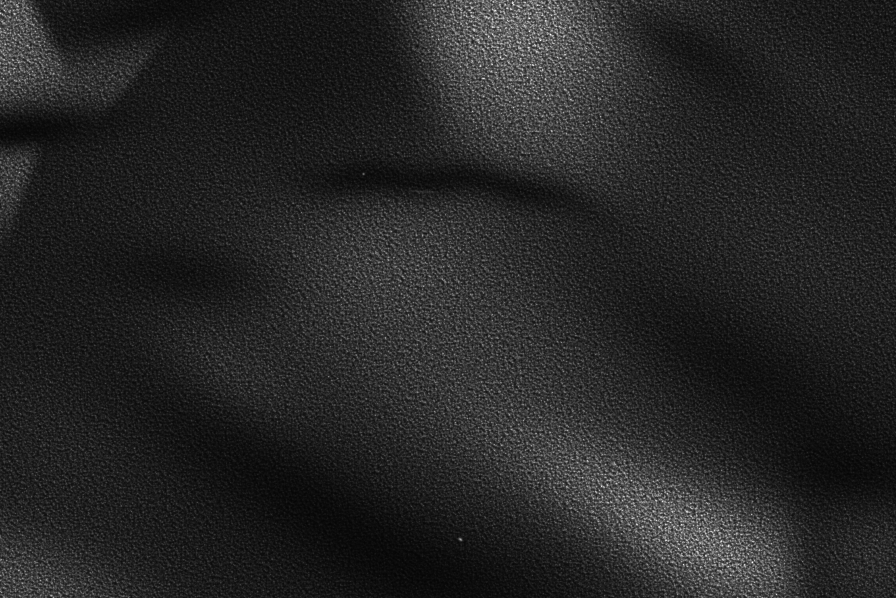
Reproduce this texture procedurally as a Shadertoy shader.

```glsl
// Dark grainy leather lying in soft folds under a low light.
// Broad rotated glows and shadows shape the folds; fine cellular
// noise gives the pebbled grain. Units: canvas height = 1.

vec2 hash2(vec2 p) {
    vec3 h = fract(p.xyx * vec3(0.1031, 0.1030, 0.0973));
    h += dot(h, h.yzx + 33.33);
    return fract((h.xx + h.yz) * h.zy);
}

// Distance to the nearest scattered cell centre
float cellular(vec2 p) {
    vec2 cell = floor(p), local = fract(p);
    float nearest = 4.0;
    for (int y = -1; y <= 1; y++)
        for (int x = -1; x <= 1; x++) {
            vec2 neighbour = vec2(x, y);
            vec2 toCentre = neighbour + hash2(cell + neighbour) - local;
            nearest = min(nearest, dot(toCentre, toCentre));
        }
    return sqrt(nearest);
}

// Slope of the cellular height towards the light
float emboss(vec2 p) {
    vec2 lightStep = vec2(0.12, 0.22);
    return cellular(p - lightStep) - cellular(p + lightStep);
}

// Gaussian ellipse whose long axis is turned by angle
float glow(vec2 p, vec2 centre, vec2 radius, float angle) {
    float c = cos(angle), s = sin(angle);
    p -= centre;
    vec2 q = vec2(c * p.x + s * p.y, c * p.y - s * p.x) / radius;
    return exp(-dot(q, q));
}

// 1 on the negative side of a soft edge, 0 on the positive side
float below(float d, float softness) {
    return 1.0 - smoothstep(-softness, softness, d);
}

// Three lit facets in the upper left corner
float cornerFacets(vec2 p) {
    float bright = below(p.x - 0.05 - 0.5 * (1.0 - p.y), 0.02)
                 * smoothstep(0.79, 0.93, p.y - 0.35 * p.x);
    float middle = below(p.x - 0.27 + 0.78 * (0.93 - p.y), 0.014)
                 * smoothstep(0.76, 0.86, p.y)
                 * below(p.y - 0.915 - 0.1 * p.x, 0.06);
    float lower = below(p.x - 0.064 + 0.35 * (0.756 - p.y), 0.018)
                * smoothstep(0.54, 0.70, p.y) * below(p.y - 0.755, 0.025);
    return 0.22 * bright + 0.085 * middle + 0.13 * lower;
}

float foldLight(vec2 p) {
    float tone = 0.083 + cornerFacets(p);

    // Upper panel with a crisp left side
    float panelSide = smoothstep(-0.06, 0.07, p.x - 0.66 - 0.36 * (1.0 - p.y));
    tone += 0.29 * panelSide * glow(p, vec2(0.87, 0.98), vec2(0.23, 0.17), 0.25);
    tone += 0.075 * glow(p, vec2(0.93, 0.77), vec2(0.15, 0.10), -0.3);

    // Central plateau and its left shoulder
    tone += 0.11 * glow(p, vec2(0.76, 0.46), vec2(0.39, 0.22), -0.5);
    tone += 0.045 * glow(p, vec2(0.66, 0.59), vec2(0.18, 0.10), 0.4);
    tone += 0.05 * glow(p, vec2(0.39, 0.37), vec2(0.13, 0.06), -0.6);

    // Lower right ridge, ending at a steep side
    float ridgeEnd = below(p.x - 1.335, 0.05);
    tone += 0.20 * ridgeEnd * glow(p, vec2(1.11, 0.13), vec2(0.29, 0.08), -0.48);
    tone += 0.09 * ridgeEnd * glow(p, vec2(1.22, 0.06), vec2(0.16, 0.15), 0.0);

    // Faint light on the outer slopes
    tone += 0.15 * glow(p, vec2(0.02, 0.02), vec2(0.25, 0.09), -0.35);
    tone += 0.03 * glow(p, vec2(0.10, 0.26), vec2(0.20, 0.14), -0.4);
    tone += 0.04 * glow(p, vec2(1.32, 0.60), vec2(0.32, 0.14), -0.5);
    tone += 0.03 * glow(p, vec2(1.35, 0.86), vec2(0.22, 0.07), -0.5);
    tone += 0.06 * glow(p, vec2(1.47, 0.07), vec2(0.10, 0.11), 0.0);

    // Wavering crease beneath the upper panel
    float creaseOffset = max(p.x - 0.74, 0.0);
    float crease = p.y - 0.70 + 0.85 * creaseOffset * creaseOffset
                 + 0.004 * sin(p.x * 38.0);
    float creaseSpan = smoothstep(0.42, 0.62, p.x) * below(p.x - 0.98, 0.12);
    tone *= 1.0 - 0.66 * creaseSpan * exp(-pow(crease / 0.033, 2.0));

    // Shadowed valleys
    tone *= 1.0 - 0.28 * glow(p, vec2(0.50, 0.86), vec2(0.19, 0.20), 0.0);
    tone *= 1.0 - 0.60 * glow(p, vec2(0.53, 0.15), vec2(0.36, 0.085), -0.55);
    tone *= 1.0 - 0.40 * glow(p, vec2(0.76, 0.03), vec2(0.22, 0.08), -0.2);
    tone *= 1.0 - 0.48 * glow(p, vec2(1.23, 0.38), vec2(0.30, 0.09), -0.55);
    tone *= 1.0 - 0.52 * glow(p, vec2(1.42, 0.21), vec2(0.16, 0.06), -0.1);
    tone *= 1.0 - 0.45 * glow(p, vec2(0.32, 0.54), vec2(0.15, 0.05), -0.1);
    tone *= 1.0 - 0.50 * glow(p, vec2(1.13, 0.93), vec2(0.16, 0.05), -0.5);
    tone *= 1.0 - 0.70 * glow(p, vec2(0.04, 0.782), vec2(0.15, 0.032), 0.12);
    tone *= 1.0 - 0.55 * glow(p, vec2(0.24, 0.97), vec2(0.18, 0.04), 0.25);
    return tone;
}

void mainImage(out vec4 fragColor, in vec2 fragCoord) {
    vec2 p = fragCoord / iResolution.y;

    // Lit pebbles over turned layers of even grit
    mat2 turn = mat2(0.8, 0.6, -0.6, 0.8);
    float grain = 0.95 * emboss(p * 190.0) + 0.45 * emboss(turn * p * 130.0 + 17.0)
                + 0.8 * (0.5 - cellular(turn * p * 230.0))
                + 0.75 * (0.5 - cellular(p * 310.0 + 5.0));
    float tone = 0.95 * foldLight(p) * exp(grain);

    // Two bright dust specks and a short fibre
    tone += 0.6 * glow(p, vec2(0.77, 0.098), vec2(0.003, 0.002), -0.6);
    tone += 0.4 * glow(p, vec2(0.608, 0.709), vec2(0.002), 0.0);
    tone += 0.10 * glow(p, vec2(0.707, 0.679), vec2(0.022, 0.002), -0.1);

    fragColor = vec4(vec3(clamp(tone + 0.008, 0.0, 1.0)), 1.0);
}
```
